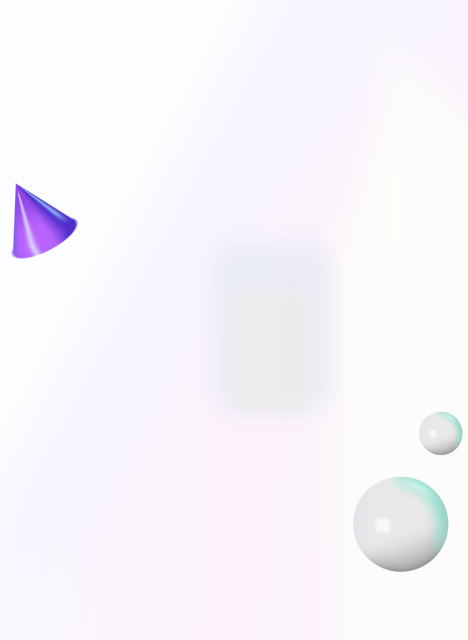
This background is drawn by a Shadertoy shader. Its source:

```glsl
const vec3 ICE = vec3(0.985, 0.994, 0.997);
const vec3 LAVENDER = vec3(0.966, 0.958, 0.995);
const vec3 PINK = vec3(0.986, 0.952, 0.985);
const vec3 CREAM = vec3(0.992, 0.988, 0.982);
const vec3 MINT = vec3(0.62, 0.88, 0.82);

float softBox(vec2 p, vec2 center, vec2 halfSize, float radius, float blur) {
    vec2 q = abs(p - center) - halfSize + radius;
    float d = length(max(q, 0.0)) + min(max(q.x, q.y), 0.0) - radius;
    return 1.0 - smoothstep(-blur, blur, d);
}

float coverage(float d, float pixel) {
    return 1.0 - smoothstep(-pixel, pixel, d);
}

float bump(float x, float center, float width) {
    float t = (x - center) / width;
    return exp(-t * t);
}

float layeredWaves(vec2 p) {
    float sum = 0.0;
    for (int i = 1; i <= 3; i++) {
        float f = float(i);
        sum += sin(p.x * 19.0 * f + sin(p.y * 5.0 * f + f)) / f;
    }
    return sum;
}

// Pale diagonal wash with a cream right side
vec3 backdrop(vec2 p) {
    float diagonal = dot(p, vec2(0.88, -0.476)) + 0.124;
    vec3 color = mix(ICE, LAVENDER, smoothstep(-0.06, 0.1, diagonal));
    float pinkBand = smoothstep(0.06, 0.3, diagonal) * (1.0 - 0.6 * smoothstep(0.6, 1.0, p.y));
    color = mix(color, PINK, pinkBand);
    float creamEdge = 0.53 + 0.08 * smoothstep(0.55, 0.9, p.y);
    float creamSide = smoothstep(creamEdge - 0.06, creamEdge + 0.05, p.x);
    creamSide *= 1.0 - smoothstep(-0.06, 0.08, p.y + 0.75 * p.x - 1.36);
    color = mix(color, CREAM, creamSide);
    color = mix(color, ICE, 0.6 * bump(length(p), 0.0, 0.13));
    return color + vec3(0.0, -0.0015, 0.0) * layeredWaves(p) * pinkBand;
}

// Blurred panel with a warm core
vec3 addPanel(vec3 color, vec2 p) {
    float shell = softBox(p, vec2(0.426, 0.488), vec2(0.09, 0.132), 0.05, 0.034);
    color = mix(color, vec3(0.91, 0.92, 0.958), shell * 0.92);
    float core = softBox(p, vec2(0.422, 0.452), vec2(0.056, 0.092), 0.02, 0.022);
    vec3 warm = mix(vec3(0.918, 0.926, 0.912), vec3(0.938, 0.925, 0.92), bump(p.x, 0.415, 0.03));
    return mix(color, warm, core * 0.9);
}

// Glossy sphere with a mint rim
vec3 addSphere(vec3 color, vec2 p, vec2 center, float radius, float pixel) {
    vec2 q = (p - center) / radius;
    float r = length(q);
    float z = sqrt(max(1.0 - r * r, 0.0));
    float rim = pow(1.0 - z, 1.8);
    float lower = smoothstep(0.1, 1.0, dot(q, vec2(0.35, -0.94)));
    float upperRight = smoothstep(0.1, 0.85, dot(q, vec2(0.86, 0.51)));
    vec3 shade = mix(vec3(0.915, 0.912, 0.908), vec3(0.7, 0.7, 0.71), lower * 0.7);
    shade = mix(shade, vec3(0.42, 0.42, 0.45), rim * lower * 0.8);
    shade = mix(shade, vec3(0.85, 0.84, 0.93), rim * smoothstep(0.2, 0.9, -q.x) * 0.6);
    shade = mix(shade, MINT, upperRight * smoothstep(0.5, 0.95, r));
    shade = mix(shade, vec3(0.6, 0.72, 0.7), rim * smoothstep(0.4, 1.0, q.x) * 0.6);
    // Window reflection and small glint
    float window = bump(r, 0.86, 0.1) * bump(atan(q.y, q.x), 1.12, 0.4);
    shade = mix(shade, vec3(0.8, 0.96, 0.94), window * 0.85);
    shade += 0.06 * softBox(q, vec2(-0.38, -0.02), vec2(0.15), 0.08, 0.07);
    return mix(color, shade, coverage((r - 1.0) * radius, pixel));
}

// Tilted cone with streaked highlights
vec3 addCone(vec3 color, vec2 p, vec2 center, vec2 axis, vec2 size, float pixel) {
    vec2 d = p - center;
    vec2 q = vec2(dot(d, vec2(axis.y, -axis.x)), dot(d, axis));
    float halfWidth = size.x * (1.0 - q.y / size.y);
    float slope = size.y / length(size);
    float sides = max((abs(q.x) - halfWidth) * slope, -q.y);
    vec2 baseRadii = vec2(size.x, size.x * 0.36);
    float base = (length(q / baseRadii) - 1.0) * baseRadii.y;
    float side = q.x / clamp(halfWidth, 0.002, size.x);
    float along = clamp(1.0 - q.y / size.y, 0.0, 1.2);

    vec3 shade = mix(vec3(0.56, 0.28, 0.9), vec3(0.72, 0.39, 0.99), smoothstep(0.2, 0.9, along));
    shade = mix(shade, vec3(0.31, 0.18, 0.8), smoothstep(0.1, 0.75, side));
    shade = mix(shade, vec3(0.45, 0.36, 0.92), bump(side, -1.0, 0.16) * 0.7);
    float streak = bump(side, -0.4, 0.11) * smoothstep(0.08, 0.2, along);
    shade = mix(shade, vec3(0.86, 0.82, 1.0), streak * 0.9);
    float edgeGlint = bump(side, 0.82, 0.1) * (1.0 - smoothstep(0.7, 1.0, along));
    shade = mix(shade, vec3(0.55, 0.78, 0.97), edgeGlint * 0.85);
    return mix(color, shade, coverage(min(sides, base), pixel));
}

void mainImage(out vec4 fragColor, in vec2 fragCoord) {
    vec2 p = fragCoord / iResolution.y;
    float pixel = 0.8 / iResolution.y;
    vec3 color = addPanel(backdrop(p), p);
    color = addCone(color, p, vec2(0.0697, 0.628), vec2(-0.466, 0.885), vec2(0.056, 0.0965), pixel);
    color = addSphere(color, p, vec2(0.6263, 0.181), 0.0742, pixel);
    color = addSphere(color, p, vec2(0.6888, 0.3229), 0.0338, pixel);
    fragColor = vec4(color, 1.0);
}
```
